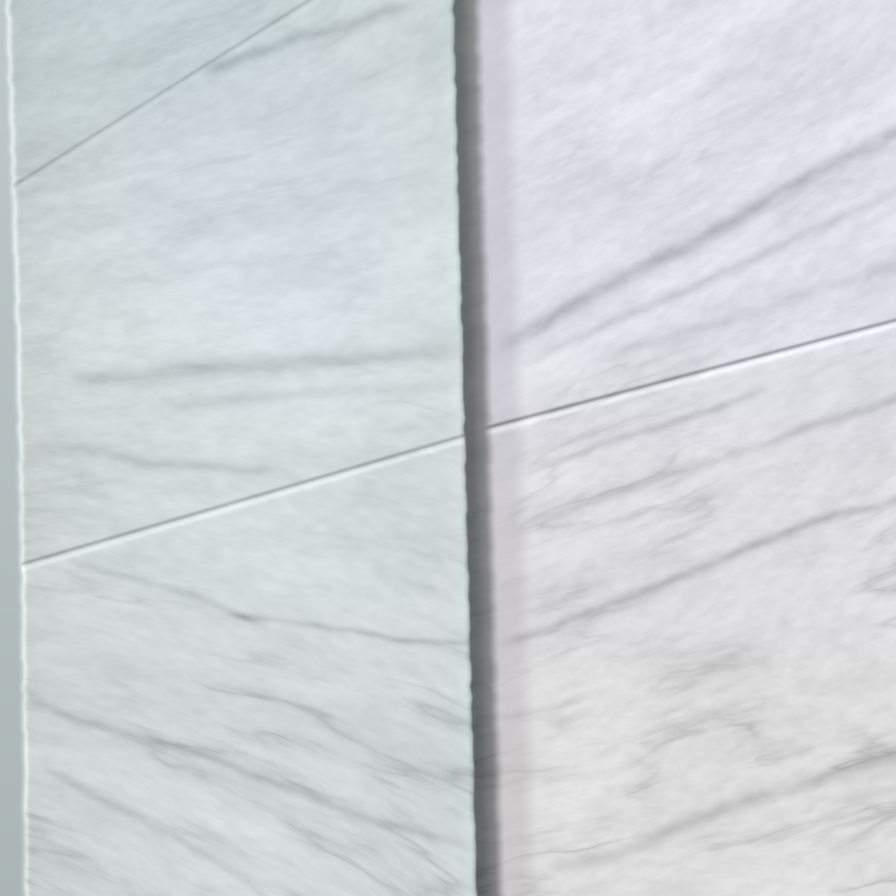
Give the GLSL for this texture, as a Shadertoy shader.

```glsl
// Two pale stone wall panels with veins and grooves, split by a shaded vertical step.
#define GRAIN_AMOUNT 0.045
#define CLOUD_AMOUNT 0.085
#define STREAK_AMOUNT 0.10
#define VEIN_AMOUNT 0.12
#define GROOVE_WIDTH 0.0022
#define SHADOW_WIDTH 0.027
#define PENUMBRA_WIDTH 0.062
#define SHADOW_DARK vec3(0.40, 0.415, 0.42)
#define SHADOW_LIGHT vec3(0.54, 0.54, 0.55)

float hash(vec2 p) {
    vec3 q = fract(vec3(p.xyx) * 0.1031);
    q += dot(q, q.yzx + 33.33);
    return fract((q.x + q.y) * q.z);
}

float noise(vec2 p) {
    vec2 i = floor(p), f = fract(p);
    f = f * f * (3.0 - 2.0 * f);
    return mix(mix(hash(i), hash(i + vec2(1, 0)), f.x),
               mix(hash(i + vec2(0, 1)), hash(i + vec2(1, 1)), f.x), f.y);
}

float fbm(vec2 p) {
    float sum = 0.0, amp = 0.5;
    for (int i = 0; i < 5; i++) {
        sum += amp * noise(p);
        p = mat2(1.6, 0.5, -0.5, 1.9) * p + 17.3;
        amp *= 0.55;
    }
    return sum / 1.06;
}

// Soft wandering crack from a to b, broken up along its length
float vein(vec2 p, vec2 a, vec2 b, float width) {
    float t = (p.x - a.x) / (b.x - a.x);
    float wander = 0.022 * (fbm(vec2(p.x * 13.0, a.y * 40.0)) - 0.5);
    float d = (p.y - mix(a.y, b.y, t) - wander) / width;
    float fade = smoothstep(-0.02, 0.12, t) * smoothstep(1.03, 0.88, t);
    return fade * exp(-d * d) * (0.25 + 1.1 * fbm(p * vec2(22.0, 45.0) + a * 30.0));
}

// Straight joint: dark line with a lit lip below it
float groove(vec2 p, vec2 a, vec2 b, float lip) {
    float slope = (b.y - a.y) / (b.x - a.x);
    float d = (p.y - a.y - slope * (p.x - a.x)) / sqrt(1.0 + slope * slope);
    float dark = exp(-pow(d / GROOVE_WIDTH, 2.0));
    float lit = exp(-pow((d + 0.006) / 0.0032, 2.0));
    return lip * lit - dark;
}

// Brightness relief of the stone, stretched along its local grain
float stone(vec2 p, bool onLeft) {
    float slope = onLeft ? mix(-0.45, 0.5, p.y) : mix(0.24, 0.6, p.y);
    float across = p.y - slope * (p.x - (onLeft ? 0.27 : 0.77));
    vec2 flow = vec2(p.x + 0.3 * p.y, across + 0.02 * fbm(p * 9.0));
    float cloud = fbm(flow * vec2(7.0, 22.0)) - 0.5;
    float grain = fbm(flow * vec2(60.0, 115.0) + 9.0) - 0.5;
    float ridge = 1.0 - abs(2.0 * fbm(flow * vec2(6.0, 27.0) + 41.0) - 1.0);
    float patches = smoothstep(0.38, 0.68, fbm(flow * vec2(8.0, 12.0) + 5.0));
    float depth = mix(1.0, 0.35, smoothstep(0.15, 0.75, p.y));
    float streak = pow(ridge, 9.0) * patches * depth;
    return CLOUD_AMOUNT * cloud + GRAIN_AMOUNT * 1.5 * grain - STREAK_AMOUNT * streak;
}

float leftVeins(vec2 p) {
    float v = vein(p, vec2(0.22, 0.92), vec2(0.46, 0.99), 0.008);
    v += 0.75 * vein(p, vec2(0.06, 0.575), vec2(0.53, 0.612), 0.010);
    v += 0.5 * vein(p, vec2(0.16, 0.55), vec2(0.52, 0.573), 0.007);
    v += 0.6 * vein(p, vec2(0.02, 0.497), vec2(0.32, 0.475), 0.006);
    v += 0.7 * vein(p, vec2(0.07, 0.375), vec2(0.30, 0.305), 0.005);
    v += 0.9 * vein(p, vec2(0.24, 0.312), vec2(0.54, 0.280), 0.004);
    v += 0.8 * vein(p, vec2(0.02, 0.225), vec2(0.53, 0.050), 0.006);
    return v + 0.7 * vein(p, vec2(0.04, 0.15), vec2(0.30, 0.0), 0.006);
}

float rightVeins(vec2 p) {
    float v = 1.2 * vein(p, vec2(0.55, 0.605), vec2(1.05, 0.880), 0.010);
    v += 0.8 * vein(p, vec2(0.58, 0.590), vec2(1.04, 0.805), 0.007);
    v += 0.5 * vein(p, vec2(0.66, 0.592), vec2(1.05, 0.720), 0.008);
    v += 0.8 * vein(p, vec2(0.59, 0.480), vec2(0.86, 0.560), 0.005);
    v += 0.8 * vein(p, vec2(0.58, 0.410), vec2(1.05, 0.575), 0.006);
    v += 1.1 * vein(p, vec2(0.55, 0.280), vec2(1.05, 0.465), 0.006);
    return v + 0.8 * vein(p, vec2(0.59, 0.020), vec2(1.05, 0.170), 0.009);
}

void mainImage(out vec4 fragColor, in vec2 fragCoord) {
    vec2 p = fragCoord / iResolution.xy;
    float rough = 0.002 * (noise(vec2(p.y * 90.0, 3.0)) - 0.5);
    float leftEdge = p.x - (0.029 - 0.006 * p.y - 0.014 * p.y * p.y) - rough;
    float step0 = p.x - (0.532 - 0.026 * p.y) - rough;

    // Left panel: cool green-grey with a bluish glow in its upper middle
    vec3 left = mix(vec3(0.82, 0.848, 0.843), vec3(0.775, 0.82, 0.83), smoothstep(0.6, 1.1, p.y - 0.4 * p.x + 0.1));
    vec2 glow = (p - vec2(0.33, 0.70)) / vec2(0.24, 0.24);
    left += vec3(0.025, 0.03, 0.055) * exp(-dot(glow, glow));
    left -= 0.035 * exp(-max(leftEdge, 0.0) / 0.05);
    left += stone(p, true) - VEIN_AMOUNT * leftVeins(p);
    left += 0.17 * groove(p, vec2(0.029, 0.372), vec2(0.514, 0.513), 0.45);
    left += 0.10 * groove(p, vec2(0.02, 0.796), vec2(0.345, 1.0), 0.2);
    left += vec3(0.0, 0.012, 0.008) * smoothstep(-0.022, -0.008, step0);
    left -= 0.12 * smoothstep(-0.006, 0.0, step0);

    // Right panel: lavender white above, neutral white below
    vec3 right = mix(vec3(0.868, 0.866, 0.866), vec3(0.878, 0.88, 0.912), smoothstep(0.1, 0.75, p.y));
    float clear = smoothstep(0.03, 0.10, step0);
    right += stone(p, false) * mix(0.35, 1.15, clear) - VEIN_AMOUNT * rightVeins(p);
    right += 0.25 * groove(p, vec2(0.540, 0.522), vec2(1.0, 0.643), 0.35);

    // Step shadow: dark core, then a soft penumbra
    float penumbra = smoothstep(PENUMBRA_WIDTH + 0.012, PENUMBRA_WIDTH - 0.012, step0);
    right -= vec3(0.068, 0.075, 0.07) * penumbra;
    vec3 core = mix(SHADOW_DARK, SHADOW_LIGHT, smoothstep(0.004, SHADOW_WIDTH, step0));
    core += 0.5 * stone(p, false) + 0.04 * (p.y - 0.5);
    right = mix(right, core, smoothstep(SHADOW_WIDTH + 0.007, SHADOW_WIDTH - 0.007, step0));

    // Join the panels and add the outer strip with its bright rim
    vec3 color = mix(left, right, smoothstep(-0.002, 0.002, step0));
    vec3 strip = mix(vec3(0.67, 0.71, 0.71), vec3(0.75, 0.79, 0.80), p.y);
    color = mix(strip, color, smoothstep(-0.002, 0.002, leftEdge));
    color += 0.13 * exp(-pow(leftEdge / 0.0035, 2.0));
    fragColor = vec4(clamp(color, 0.0, 1.0), 1.0);
}
```
